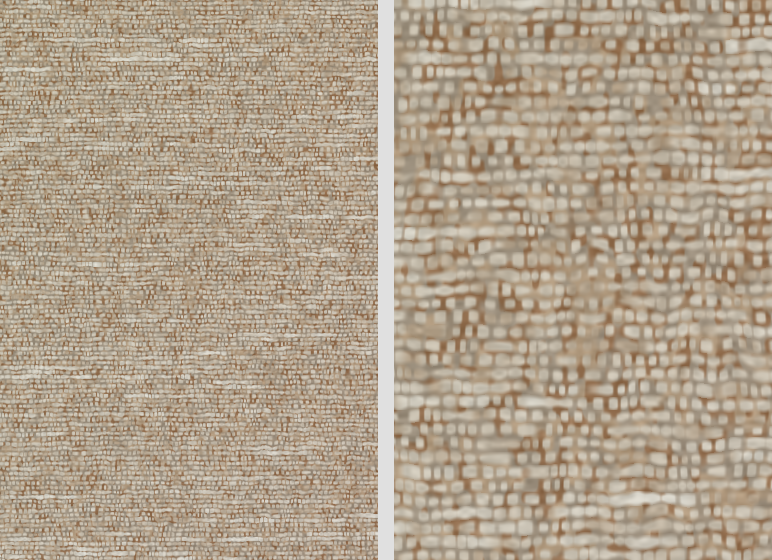
Left: the whole. Right: its middle third, enlarged.
This texture is drawn by a WebGL 1 fragment shader. Its source:

```glsl
precision highp float;
// Draws a coarse beige woven cloth with pale knotted slubs and rust flecks.
uniform vec2 u_resolution;

const float ROWS = 118.0;
const float STITCHES = 108.0;
const float TAU = 6.2831853;

const vec3 RUST = vec3(0.55, 0.40, 0.27);
const vec3 TAN = vec3(0.68, 0.59, 0.48);
const vec3 TAUPE = vec3(0.60, 0.55, 0.48);
const vec3 LINEN = vec3(0.735, 0.695, 0.625);
const vec3 CREAM = vec3(0.82, 0.81, 0.77);

float hash(vec2 p) {
  vec3 q = fract(p.xyx * 0.1031);
  q += dot(q, q.yzx + 33.33);
  return fract((q.x + q.y) * q.z);
}

float noise(vec2 p) {
  vec2 cell = floor(p);
  vec2 f = fract(p);
  f = f * f * (3.0 - 2.0 * f);
  float low = mix(hash(cell), hash(cell + vec2(1.0, 0.0)), f.x);
  float high = mix(hash(cell + vec2(0.0, 1.0)), hash(cell + 1.0), f.x);
  return mix(low, high, f.y);
}

// Strength of a thick pale yarn along one row, broken into knots.
float slubAmount(float x, float row) {
  float yarn = noise(vec2(x * 6.0 + hash(vec2(row, 3.0)) * 50.0, row * 5.0));
  float knots = noise(vec2(x * 48.0, row * 3.0 + 200.0));
  float band = noise(vec2(x * 2.0 + 9.0, row * 0.16));
  float presence = smoothstep(0.62, 1.08, yarn * 0.8 + band * 0.35);
  return presence * smoothstep(0.1, 0.75, knots);
}

// Rounded coverage of a thread, from its distance to the centre line.
float threadCover(float offset, float halfWidth) {
  return 1.0 - smoothstep(halfWidth - 0.24, halfWidth + 0.2, abs(offset));
}

// Rise and fall of a weft thread as it crosses the warp, from -1 to 1.
float weftWave(float x, float row) {
  float shift = 0.5 * mod(row, 2.0) + 0.35 * hash(vec2(row, 17.0));
  float uneven = 1.3 * (noise(vec2(x * 0.5, row * 4.0)) - 0.5);
  return cos(TAU * (x + shift + uneven));
}

void main() {
  vec2 p = gl_FragCoord.xy / u_resolution.y;

  // Weave coordinates with slightly wandering threads
  vec2 weave = p * vec2(STITCHES, ROWS);
  weave.y += 0.6 * (noise(p * vec2(5.0, 14.0)) - 0.5);
  weave.y += 0.4 * (noise(p * vec2(70.0, 50.0)) - 0.5);
  weave.x += 0.7 * (noise(p * vec2(30.0, 12.0) + 40.0) - 0.5);
  float row = floor(weave.y);
  float offset = fract(weave.y) - 0.5;

  // Thread coverage: lens-shaped floats, some joined into longer runs
  float slub = slubAmount(p.x, row);
  float wave = weftWave(weave.x, row);
  float joined = noise(vec2(weave.x * 0.35, row * 8.0 + 60.0));
  float dash = smoothstep(-1.1, 0.1, wave + slub * 0.8 + 1.3 * (joined - 0.4));
  float swell = noise(vec2(weave.x * 0.7, row * 9.0)) - 0.5;
  float width = 0.34 + 0.06 * wave + 0.14 * slub + 0.2 * swell;
  float weft = threadCover(offset, width) * dash;

  // Taupe and tan warp with scattered rust in the gaps
  float grain = noise(weave * vec2(2.1, 2.7) + 130.0) - 0.5;
  float patch = noise(p * vec2(5.0, 9.0) + 20.0);
  float warpTone = noise(weave * vec2(1.0, 0.8) + 11.0);
  vec3 warp = mix(TAN, TAUPE, smoothstep(0.2, 0.65, warpTone));
  float fleck = noise(weave * vec2(1.9, 1.1) + 70.0);
  warp = mix(warp, RUST, 0.9 * smoothstep(0.45, 0.8, fleck));

  // Weft yarn, tinted stitch by stitch and lightened in slubs
  float tint = noise(vec2(weave.x * 0.7, row * 6.0 + 90.0));
  vec3 yarn = mix(mix(TAN, TAUPE, 0.5 * patch), LINEN, smoothstep(-0.1, 0.4, tint));
  yarn = mix(yarn, CREAM, clamp(slub * 0.8 + 0.45 * tint * tint, 0.0, 1.0));
  yarn += 0.025 * (1.0 - 8.0 * offset * offset);

  // Fibre grain and gentle uneven light
  vec3 color = mix(warp, yarn, weft);
  color += 0.11 * grain + 0.012 * (patch - 0.5);
  float across = gl_FragCoord.x / u_resolution.x - 0.5;
  color += vec3(0.0, -0.012, -0.008) * across;
  color += vec3(0.004, 0.0, 0.012) * (0.5 - p.y);
  gl_FragColor = vec4(clamp(color, 0.0, 1.0), 1.0);
}
```
